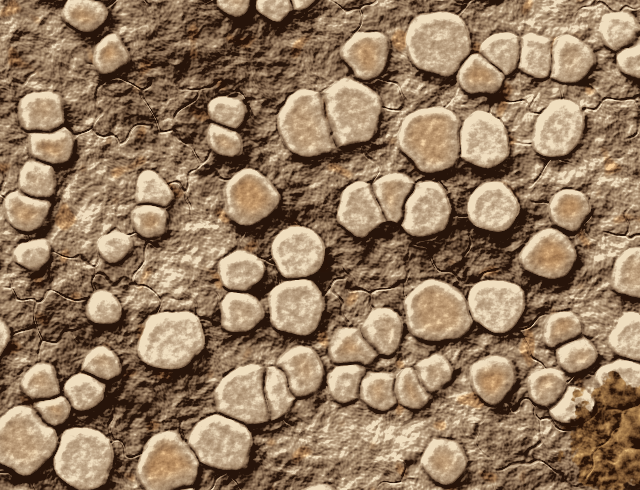
This texture is drawn by a Shadertoy shader. Its source:

```glsl
// Crusty lichen: pale rimmed discs, single or pressed together, on rough cracked bark.
// Jittered grid discs are cut where they meet; a height field of discs and gradient
// noise is lit from the upper left, and the resulting tone runs through a brown ramp.
const vec2 TO_LIGHT = vec2(-0.5, 0.866);
const float DISC_CELL = 0.135;
const float CRACK_SCALE = 10.0;
struct Disc { float dist; float id; };

vec2 hash2(vec2 p) {
    vec3 q = fract(vec3(p.xyx) * vec3(0.1031, 0.1030, 0.0973));
    q += dot(q, q.yzx + 33.33);
    return fract((q.xx + q.yz) * q.zy);
}
float cornerSlope(vec2 cell, vec2 offset) {
    float angle = 6.2832 * hash2(cell + 71.0).x;
    return dot(vec2(cos(angle), sin(angle)), offset);
}
float gradientNoise(vec2 p) {
    vec2 i = floor(p), f = fract(p), e = vec2(1.0, 0.0);
    vec2 u = f * f * f * (f * (f * 6.0 - 15.0) + 10.0);
    float low = mix(cornerSlope(i, f), cornerSlope(i + e, f - e), u.x);
    float high = mix(cornerSlope(i + e.yx, f - e.yx), cornerSlope(i + 1.0, f - 1.0), u.x);
    return 1.4 * mix(low, high, u.y);
}
float fbm(vec2 p) {
    float sum = 0.0, gain = 0.55;
    for (int k = 0; k < 4; k++) {
        sum += gain * gradientNoise(p);
        p = mat2(1.6, 1.2, -1.2, 1.6) * p + 17.3;
        gain *= 0.55;
    }
    return sum;
}
vec2 warp(vec2 p, float scale, float amount) {
    return p + amount * vec2(gradientNoise(p * scale), gradientNoise(p * scale + 31.7));
}

// Signed distance to the nearest disc; touching discs share a straight seam
Disc nearestDisc(vec2 p) {
    vec2 q = warp(p, 16.0, 0.012);
    float first = 10.0, second = 10.0, id = 0.0;
    for (int n = 0; n < 9; n++) {
        vec2 cell = floor(q / DISC_CELL) + vec2(n % 3 - 1, n / 3 - 1);
        vec2 place = hash2(cell + 11.0), kind = hash2(cell + 57.0), look = hash2(cell + 93.0);
        if (kind.x > 0.74) continue;
        int lobes = kind.y < 0.32 ? 2 : 1;
        float radius = lobes == 2 ? mix(0.038, 0.052, look.x) : mix(0.032, 0.07, look.x);
        float angle = 6.2832 * look.y;
        vec2 axis = vec2(cos(angle), sin(angle)) * radius * 0.7 * float(lobes - 1);
        vec2 centre = (cell + 0.5 + 0.56 * (place - 0.5)) * DISC_CELL;
        for (int side = 0; side < lobes; side++) {
            float d = length(q - centre - axis * float(2 * side - 1)) - radius;
            second = min(second, max(first, d));
            if (d < first) id = place.x + 0.37 * float(side);
            first = min(first, d);
        }
    }
    return Disc(max(first, 0.5 * (first - second) + 0.001), fract(id * 7.3));
}

// 1 in the middle of a crack, 0 on whole bark
float cracks(vec2 p) {
    vec2 q = warp(p, 24.0, 0.022) * CRACK_SCALE;
    float first = 9.0, second = 9.0;
    for (int n = 0; n < 9; n++) {
        vec2 cell = floor(q) + vec2(n % 3 - 1, n / 3 - 1);
        float d = length(q - cell - hash2(cell + 23.0));
        second = min(second, max(first, d));
        first = min(first, d);
    }
    float broken = smoothstep(-0.1, 0.25, gradientNoise(p * 6.0 + 4.0));
    return broken * (1.0 - smoothstep(0.01, 0.08, second - first));
}
float relief(vec2 p) {
    float depth = -nearestDisc(p).dist;
    float t = clamp(depth / 0.025, 0.0, 1.0);
    float dome = 0.023 * t * (2.0 - t) - 0.006 * smoothstep(0.012, 0.035, depth);
    dome += 0.007 * fbm(p * 32.0);
    float lumps = 0.01 * abs(gradientNoise(p * 32.0 + 9.0));
    float bark = 0.024 * fbm(warp(p, 14.0, 0.008) * 23.0) - lumps - 0.006 * cracks(p);
    return mix(bark, dome, smoothstep(-0.004, 0.004, depth));
}

// Six browns from shadow to highlight
vec3 brownRamp(float tone) {
    float t = clamp(tone, 0.0, 1.0) * 5.0;
    vec3 c = mix(vec3(0.15, 0.08, 0.04), vec3(0.36, 0.26, 0.18), clamp(t, 0.0, 1.0));
    c = mix(c, vec3(0.53, 0.42, 0.32), clamp(t - 1.0, 0.0, 1.0));
    c = mix(c, vec3(0.65, 0.54, 0.42), clamp(t - 2.0, 0.0, 1.0));
    c = mix(c, vec3(0.76, 0.66, 0.54), clamp(t - 3.0, 0.0, 1.0));
    return mix(c, vec3(0.94, 0.87, 0.75), clamp(t - 4.0, 0.0, 1.0));
}

void mainImage(out vec4 fragColor, in vec2 fragCoord) {
    vec2 p = fragCoord / iResolution.y;
    float soft = max(0.003, 1.0 / iResolution.y);
    Disc disc = nearestDisc(p);
    float onDisc = 1.0 - smoothstep(-soft, soft, disc.dist);
    // Slope lighting
    float h = relief(p);
    vec2 slope = vec2(relief(p + vec2(soft, 0.0)) - h, relief(p + vec2(0.0, soft)) - h) / soft;
    float shade = clamp(-dot(slope, TO_LIGHT), -1.6, 1.6);
    // Bark tone with cracks and disc shadows
    float shadow = 1.0 - smoothstep(-0.018, 0.016, nearestDisc(p + TO_LIGHT * 0.025).dist);
    float barkTone = 0.47 + 0.33 * shade + 0.4 * fbm(p * 13.0 + 5.0) + 0.35 * gradientNoise(p * 3.0);
    barkTone -= 0.3 * cracks(p) + 0.5 * shadow;
    // Disc tone with pale rim, mottling and dark outline
    float rim = smoothstep(0.002, 0.008, -disc.dist) * (1.0 - smoothstep(0.009, 0.02, -disc.dist));
    float discTone = 0.68 + 0.2 * disc.id + 0.27 * shade + 0.14 * rim + 0.3 * fbm(p * 62.0);
    float outline = 1.0 - smoothstep(0.0, 0.008, abs(disc.dist));
    vec3 color = brownRamp(mix(barkTone, discTone, onDisc) - 0.28 * outline);
    // Warm disc centres and rusty specks
    float warmth = smoothstep(0.008, 0.04, -disc.dist) * (1.0 - smoothstep(0.1, 0.6, disc.id));
    float rust = (1.0 - onDisc) * smoothstep(0.4, 0.65, gradientNoise(p * 19.0 + 40.0));
    color *= mix(vec3(1.0), vec3(1.03, 0.93, 0.8), max(warmth, rust));
    // Dark ochre clump in the lower right corner
    float clump = length(p - vec2(1.27, 0.11)) - 0.11 + 0.06 * fbm(p * 22.0);
    vec3 ochre = brownRamp(0.3 + 0.85 * fbm(p * 34.0) + 0.22 * shade) * vec3(1.0, 0.9, 0.7);
    fragColor = vec4(mix(color, ochre, 1.0 - smoothstep(-0.006, 0.006, clump)), 1.0);
}
```
